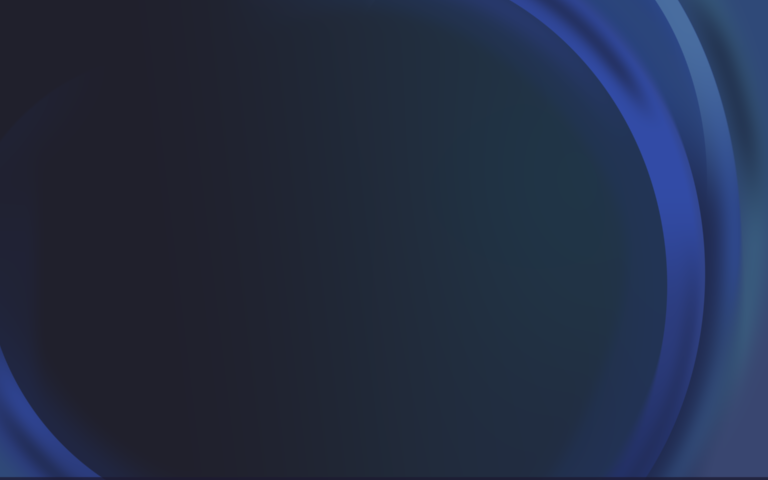
Give the GLSL for this background, as a Shadertoy shader.

```glsl
// Dark slate backdrop framed by sweeping, glowing blue ribbons.

const vec3 INK = vec3(0.125, 0.125, 0.172);
const vec3 SLATE = vec3(0.130, 0.195, 0.265);
const vec3 NAVY = vec3(0.125, 0.165, 0.310);
const vec3 COBALT = vec3(0.195, 0.295, 0.650);
const vec3 INDIGO = vec3(0.170, 0.235, 0.490);
const vec3 STEEL = vec3(0.185, 0.285, 0.470);
const vec3 TEAL = vec3(0.225, 0.375, 0.500);
const vec3 ICE = vec3(0.310, 0.460, 0.640);

// Approximate signed distance to an ellipse, negative inside.
float ellipse(vec2 p, vec2 center, vec2 radii) {
    vec2 q = (p - center) / radii;
    float k = length(q);
    return k * (k - 1.0) / max(length(q / radii), 1e-4);
}

// Soft bell of the given width around zero.
float bell(float x, float width) {
    return exp(-x * x / (width * width));
}

// Antialiased or soft coverage of the outside of a curve.
float outside(float d, float softness) {
    return smoothstep(-softness, softness, d);
}

vec3 backdrop(vec2 p) {
    vec3 col = mix(INK, SLATE, smoothstep(0.25, 1.25, p.x + 0.12 * (p.y - 0.5)));
    col += vec3(-0.004, 0.012, 0.012) * bell(length(p - vec2(1.17, 0.62)), 0.25);
    return mix(col, vec3(0.125, 0.15, 0.25), 0.5 * smoothstep(0.7, 1.3, p.x) * smoothstep(0.4, 0.0, p.y));
}

// Faint veils along the left side.
vec3 leftVeils(vec3 col, vec2 p) {
    float arc = ellipse(p, vec2(0.38, 0.42), vec2(0.475));
    float veil = outside(-arc, 0.004) * bell(arc, 0.08) * smoothstep(0.26, 0.02, p.x) * smoothstep(0.55, 0.75, p.y);
    float side = smoothstep(0.10, 0.05, p.x) * smoothstep(0.75, 0.45, p.y);
    return mix(col, NAVY, 0.22 * veil + 0.25 * side);
}

// Ribbon sweeping through the lower left corner.
vec3 cornerRibbon(vec3 col, vec2 p, float aa) {
    float d = ellipse(p, vec2(0.53, 0.47), vec2(0.563));
    float low = smoothstep(0.5, 0.1, p.y) * smoothstep(0.5, 0.2, p.x);
    col = mix(col, NAVY, 0.65 * low * smoothstep(-0.10, 0.0, d));
    vec3 ribbon = mix(INDIGO, COBALT, 0.6 * bell(d - 0.015, 0.03) * smoothstep(0.0, 0.18, p.y));
    ribbon = mix(ribbon, NAVY, 0.75 * bell(d - 0.055, 0.022) * smoothstep(0.24, 0.04, p.y));
    ribbon = mix(ribbon, STEEL, smoothstep(0.07, 0.13, d));
    return mix(col, ribbon, outside(d, aa) * low);
}

// Glow lying inside the main ribbon.
vec3 innerGlow(vec3 col, vec2 p, float inner) {
    float ends = smoothstep(0.45, 0.95, p.x);
    float wide = smoothstep(-0.16, 0.0, inner);
    float fold = smoothstep(-0.115, -0.075, inner + 0.015 * sin(p.y * 9.0));
    col = mix(col, vec3(0.135, 0.205, 0.36), ends * (0.40 * wide + 0.28 * fold));
    float crest = bell(inner + 0.02, 0.035) * smoothstep(0.65, 1.0, p.y);
    return mix(col, INDIGO, 0.55 * crest * ends);
}

// Main ribbon, t runs from its inner to its outer edge.
vec3 mainRibbon(float t, float y) {
    vec3 col = mix(INDIGO * 0.82, INDIGO, smoothstep(0.0, 0.35, y));
    col = mix(col, COBALT, smoothstep(0.30, 0.62, y) * (1.0 - 0.35 * smoothstep(0.82, 1.0, y)));
    float topFold = bell(t - 0.5, 0.24) * smoothstep(0.72, 0.87, y);
    float lowFold = bell(t - 0.65, 0.25) * smoothstep(0.55, 0.25, y);
    col = mix(col, NAVY, 0.72 * topFold + 0.35 * lowFold);
    return mix(col, vec3(0.20, 0.27, 0.53), 0.6 * smoothstep(0.75, 1.0, t) * smoothstep(0.1, 0.4, y));
}

// Second ribbon, from the main one to the outer rim.
vec3 rimRibbon(float fromMain, float fromRim, float y) {
    float high = smoothstep(0.5, 0.85, y);
    vec3 col = mix(NAVY, vec3(0.155, 0.255, 0.49), high);
    col = mix(col, STEEL, 0.5 * high * bell(fromMain - 0.05, 0.04));
    vec3 rim = mix(STEEL, vec3(0.19, 0.30, 0.58), smoothstep(0.25, 0.5, y));
    return mix(col, rim, 0.85 * bell(fromRim + 0.012, 0.035));
}

// Everything beyond the outer rim: shadow, teal streak, haze.
vec3 outerHaze(vec2 p, float fromRim) {
    vec3 haze = mix(vec3(0.225, 0.275, 0.44), STEEL, smoothstep(0.2, 0.7, p.y));
    float streak = ellipse(p, vec2(1.04, 0.56), vec2(0.535, 0.74));
    haze = mix(haze, TEAL, 0.75 * bell(streak, 0.035) * smoothstep(-0.1, 0.3, p.y));
    float shade = bell(fromRim - 0.03, 0.035) * smoothstep(0.48, 0.75, p.y) * smoothstep(1.1, 0.88, p.y);
    haze = mix(haze, vec3(0.13, 0.19, 0.30), 0.85 * shade);
    return mix(haze, NAVY, 0.5 * smoothstep(0.12, 0.0, p.y) * smoothstep(1.5, 1.35, p.x));
}

void mainImage(out vec4 fragColor, in vec2 fragCoord) {
    vec2 p = fragCoord / iResolution.y;
    p.x *= 1.6 * iResolution.y / iResolution.x;
    float aa = 1.0 / iResolution.y;

    // Curves that bound the ribbons on the right.
    float inner = ellipse(p, vec2(0.75, 0.406), vec2(0.64, 0.68));
    float outer = ellipse(p, vec2(0.849, 0.43), vec2(0.62, 0.71));
    float rim = ellipse(p, vec2(1.044, 0.49), vec2(0.50, 0.754));
    float sliver = ellipse(p, vec2(1.073, 0.62), vec2(0.40, 0.556));
    float right = smoothstep(0.75, 1.0, p.x);

    vec3 col = cornerRibbon(leftVeils(backdrop(p), p), p, aa);
    col = innerGlow(col, p, inner);
    float t = clamp(inner / max(inner - outer, 0.01), 0.0, 1.0);
    float innerSoft = aa + 0.02 * smoothstep(0.3, 0.0, p.y);
    col = mix(col, mainRibbon(t, p.y), right * outside(inner, innerSoft));
    float outerSoft = aa + 0.015 * smoothstep(0.65, 0.95, p.y);
    col = mix(col, rimRibbon(outer, rim, p.y), right * outside(outer, outerSoft));
    float rimSoft = aa * 1.5 + 0.045 * smoothstep(0.55, 0.1, p.y);
    col = mix(col, outerHaze(p, rim), right * outside(rim, rimSoft));

    // Pale sliver near the top, then a thin dark base line.
    float blade = outside(sliver, aa) * outside(-rim, aa) * smoothstep(0.55, 0.95, p.y) * right;
    col = mix(col, ICE, 0.8 * blade);
    col = mix(col, vec3(0.11, 0.10, 0.19), 0.75 * smoothstep(0.008, 0.004, p.y));
    fragColor = vec4(col, 1.0);
}
```
